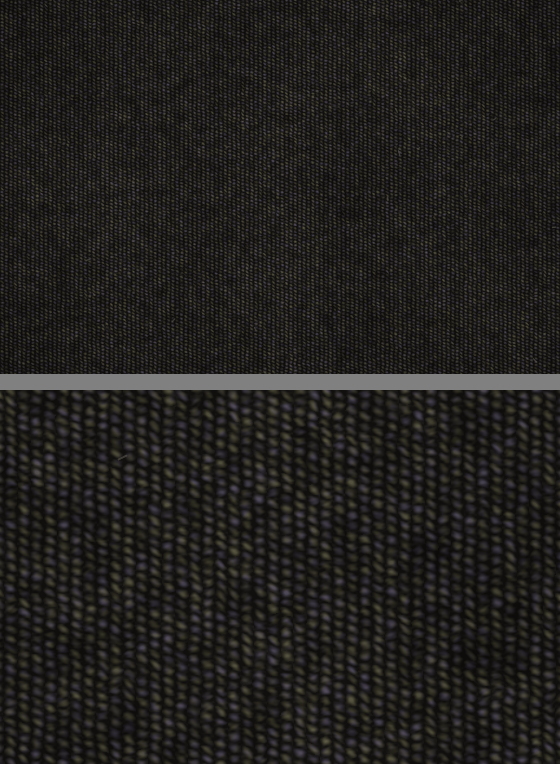
Top: the whole. Bottom: its middle third, enlarged.
Give the GLSL for this texture, as a Shadertoy shader.

```glsl
vec2 hash2(vec2 p) {
    vec3 q = fract(p.xyx * vec3(0.1031, 0.103, 0.0973));
    q += dot(q, q.yzx + 33.33);
    return fract((q.xx + q.yz) * q.zy);
}

float gradientNoise(vec2 p) {
    vec2 i = floor(p), f = fract(p);
    vec2 u = f * f * f * (f * (f * 6.0 - 15.0) + 10.0);
    vec2 x = vec2(1.0, 0.0), y = vec2(0.0, 1.0);
    float a = dot(hash2(i) * 2.0 - 1.0, f);
    float b = dot(hash2(i + x) * 2.0 - 1.0, f - x);
    float c = dot(hash2(i + y) * 2.0 - 1.0, f - y);
    float d = dot(hash2(i + 1.0) * 2.0 - 1.0, f - 1.0);
    return mix(mix(a, b, u.x), mix(c, d, u.x), u.y);
}

float segmentDistance(vec2 p, vec2 halfAxis) {
    float t = clamp(dot(p, halfAxis) / dot(halfAxis, halfAxis), -1.0, 1.0);
    return length(p - halfAxis * t);
}

// Staggered stitches leaning down to the right in upright ribs
vec3 weave(vec2 uv) {
    vec2 p = uv * vec2(128.0, 108.0);
    p += vec2(0.25 * gradientNoise(p * vec2(0.25, 0.5)),
              0.5 * gradientNoise(p * vec2(0.7, 0.25) + 40.0));
    float column = floor(p.x);
    p.y += 0.5 * mod(column, 2.0);
    vec2 q = fract(p) - 0.5;
    vec2 variation = hash2(vec2(column, floor(p.y)) + 7.0);
    q.y += (0.2 + 0.4 * variation.y) * q.x;

    float rib = 1.0 - smoothstep(0.1, 0.54, abs(q.x));
    float stitch = 1.0 - smoothstep(0.0, 1.1, length(q / vec2(0.54, 0.5)));
    float height = 0.1 * rib + 0.74 * stitch;
    height *= 0.62 + 0.6 * variation.x;
    height += 0.3 * gradientNoise(p * vec2(2.1, 2.9));
    height += 0.16 * gradientNoise(p * vec2(0.6, 0.5) + 15.0);

    // Shaded yarn turns violet or olive, lit yarn is nearly neutral
    vec3 color = mix(vec3(0.062, 0.057, 0.05), vec3(0.295, 0.285, 0.268),
                     clamp(height, 0.0, 1.0));
    float warmth = 0.5 + 1.0 * gradientNoise(p * 1.1 + 90.0) + 0.4 * (variation.y - 0.5);
    vec3 tint = mix(vec3(0.97, 0.93, 1.2), vec3(1.03, 1.04, 0.84),
                    smoothstep(0.1, 0.8, warmth));
    return color * mix(vec3(1.0), tint, smoothstep(0.05, 0.25, height));
}

void mainImage(out vec4 fragColor, in vec2 fragCoord) {
    vec2 uv = fragCoord / iResolution.xy;
    float aspect = iResolution.x / iResolution.y;
    vec3 color = weave(uv);

    // Uneven wear and soft darkening towards the edges
    color *= 1.0 + 0.2 * gradientNoise(uv * vec2(7.0, 3.0))
                 + 0.35 * gradientNoise(uv * vec2(40.0, 24.0) + 60.0);
    vec2 fromCentre = uv - 0.5;
    color *= 1.05 - 0.4 * dot(fromCentre, fromCentre);

    // Sparse pale lint fibres
    float pixel = 1.0 / iResolution.y;
    for (int i = 0; i < 14; i++) {
        vec2 place = hash2(vec2(float(i), 17.0));
        vec2 shape = hash2(vec2(float(i), 53.0));
        float angle = 6.2832 * shape.x;
        vec2 halfAxis = vec2(cos(angle), sin(angle)) * mix(0.002, 0.006, shape.y);
        float d = segmentDistance((uv - place) * vec2(aspect, 1.0), halfAxis);
        float lint = 1.0 - smoothstep(0.0004, 0.0004 + pixel, d);
        color = mix(color, vec3(0.36, 0.35, 0.31), 0.55 * lint);
    }
    fragColor = vec4(color, 1.0);
}
```
